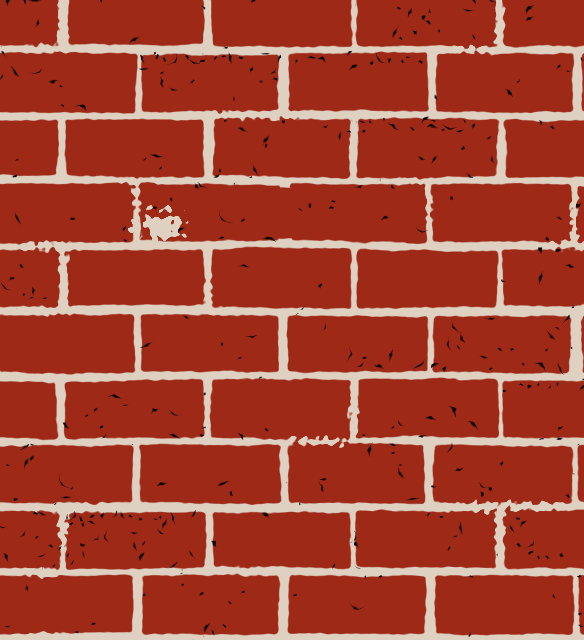
Reproduce this texture procedurally as a Shadertoy shader.

```glsl
// Flat-shaded running-bond brick wall: each brick is a jittered rounded box
// whose edges are worn by gradient noise, over pale mortar, with small
// angular black flakes scattered on a jittered grid.

#define BRICK_PITCH vec2(0.2279, 0.1020)   // brick plus joint, canvas height = 1
#define FIRST_BED 0.004                    // height of the lowest bed joint
#define JOINT_SHIFT vec2(0.948, 0.428)     // joint phase of even and odd courses
#define JOINT_WIDTH 0.0125
#define CORNER_RADIUS 0.005
#define FLAKE_CELL 0.0155
#define WORN_SPOT vec2(0.252, 0.645)       // brick face worn through to mortar
#define FUSED_JOINT vec2(0.445, 0.667)     // upright joint that is filled in
#define BRICK_COLOR vec3(0.62, 0.16, 0.09)
#define MORTAR_COLOR vec3(0.87, 0.82, 0.76)
#define FLAKE_COLOR vec3(0.05, 0.03, 0.03)

vec2 hash2(vec2 p) {
    vec3 q = fract(p.xyx * vec3(0.1031, 0.1030, 0.0973));
    q += dot(q, q.yzx + 33.33);
    return fract((q.xx + q.yz) * q.zy);
}

float cornerGradient(vec2 cell, vec2 offset) {
    return dot(hash2(cell + 71.0) * 2.0 - 1.0, offset);
}

// Gradient noise, roughly -0.5 to 0.5
float noise(vec2 p) {
    vec2 i = floor(p), f = p - i;
    vec2 u = f * f * (3.0 - 2.0 * f), e = vec2(1.0, 0.0);
    return mix(
        mix(cornerGradient(i, f), cornerGradient(i + e, f - e), u.x),
        mix(cornerGradient(i + e.yx, f - e.yx), cornerGradient(i + 1.0, f - 1.0), u.x), u.y);
}

float roundedBox(vec2 p, vec2 halfSize, float radius) {
    vec2 q = abs(p) - halfSize + radius;
    return length(max(q, 0.0)) + min(max(q.x, q.y), 0.0) - radius;
}

// Signed distance to the brick face; also returns the brick id and local position
float brickDistance(vec2 p, out vec2 id, out vec2 local) {
    vec2 g = p;
    g.y += 0.004 * noise(p * vec2(4.0, 9.0)) - FIRST_BED;
    g /= BRICK_PITCH;
    float course = floor(g.y);
    g.x -= mod(course, 2.0) < 0.5 ? JOINT_SHIFT.x : JOINT_SHIFT.y;
    id = floor(g) + 20.0;
    local = (fract(g) - 0.5) * BRICK_PITCH;

    // Uneven size, place and slant of each brick
    vec2 shift = hash2(id) - 0.5, grow = hash2(id + 37.0) - 0.5;
    vec2 q = local - shift * vec2(0.005, 0.002);
    q += q.yx * (hash2(id + 53.0) - 0.5) * vec2(0.06, 0.02);
    vec2 halfSize = 0.5 * (BRICK_PITCH - JOINT_WIDTH) + grow * vec2(0.004, 0.002);
    float d = roundedBox(q, halfSize, CORNER_RADIUS);
    d = min(d, roundedBox(p - FUSED_JOINT, vec2(0.03, 0.040), CORNER_RADIUS));

    // Gentle waviness, fine raggedness and patches of torn edge
    float torn = smoothstep(0.08, 0.42, noise(p * 7.0 + 3.0));
    d += 0.004 * noise(p * 24.0) + 0.0025 * noise(p * 85.0);
    d += torn * 0.015 * noise(p * 115.0);

    float worn = length((p - WORN_SPOT) * vec2(0.9, 1.2)) - 0.026 + 0.055 * noise(p * 85.0);
    return max(d, -worn);
}

// Signed distance to the nearest black flake
float flakeDistance(vec2 p, vec2 id, vec2 local) {
    vec2 character = hash2(id + 91.0);
    float brickDensity = mix(0.02, 0.21, character.x * character.x);
    float sooty = step(0.88, character.y);
    vec2 jag = 0.003 * vec2(noise(p * 140.0), noise(p * 140.0 + 19.0));
    vec2 home = floor(p / FLAKE_CELL);
    float d = 1.0;
    for (int y = -1; y <= 1; y++)
    for (int x = -1; x <= 1; x++) {
        vec2 cell = home + vec2(x, y);
        vec2 chance = hash2(cell + 131.0), form = hash2(cell + 257.0);
        vec2 center = (cell + 0.5 + 0.7 * (hash2(cell + 11.0) - 0.5)) * FLAKE_CELL;

        // Flakes gather in clumps, low on the wall and under sooty top edges
        float clump = clamp(1.0 + 2.5 * noise(center * 14.0), 0.2, 2.2);
        float density = brickDensity * clump * mix(1.5, 0.75, smoothstep(0.0, 0.4, center.y));
        float height = local.y + center.y - p.y;
        density += 0.6 * sooty * smoothstep(0.016, 0.006, abs(height - 0.036));
        if (chance.x > density) continue;

        // Bent, tapering sliver
        float angle = (chance.y - 0.5) * 2.8, c = cos(angle), s = sin(angle);
        vec2 r = mat2(c, -s, s, c) * (p - center + jag);
        float len = mix(0.0025, 0.0100, form.x * form.x);
        float wide = mix(0.0012, 0.0030, form.y);
        r.y += (form.y - 0.5) * 90.0 * r.x * r.x;
        d = min(d, (abs(r.x + 0.5 * r.y) / len + abs(r.y) / wide - 1.0) * wide);
    }
    return d;
}

void mainImage(out vec4 fragColor, in vec2 fragCoord) {
    vec2 p = fragCoord / iResolution.y;
    float soft = 0.9 / iResolution.y;
    vec2 id, local;
    float brick = brickDistance(p, id, local);
    float flake = flakeDistance(p, id, local);

    vec3 color = mix(BRICK_COLOR, MORTAR_COLOR, smoothstep(-soft, soft, brick));
    float onBrick = smoothstep(0.004, 0.002, brick);
    color = mix(color, FLAKE_COLOR, onBrick * smoothstep(soft, -soft, flake));
    fragColor = vec4(color, 1.0);
}
```
